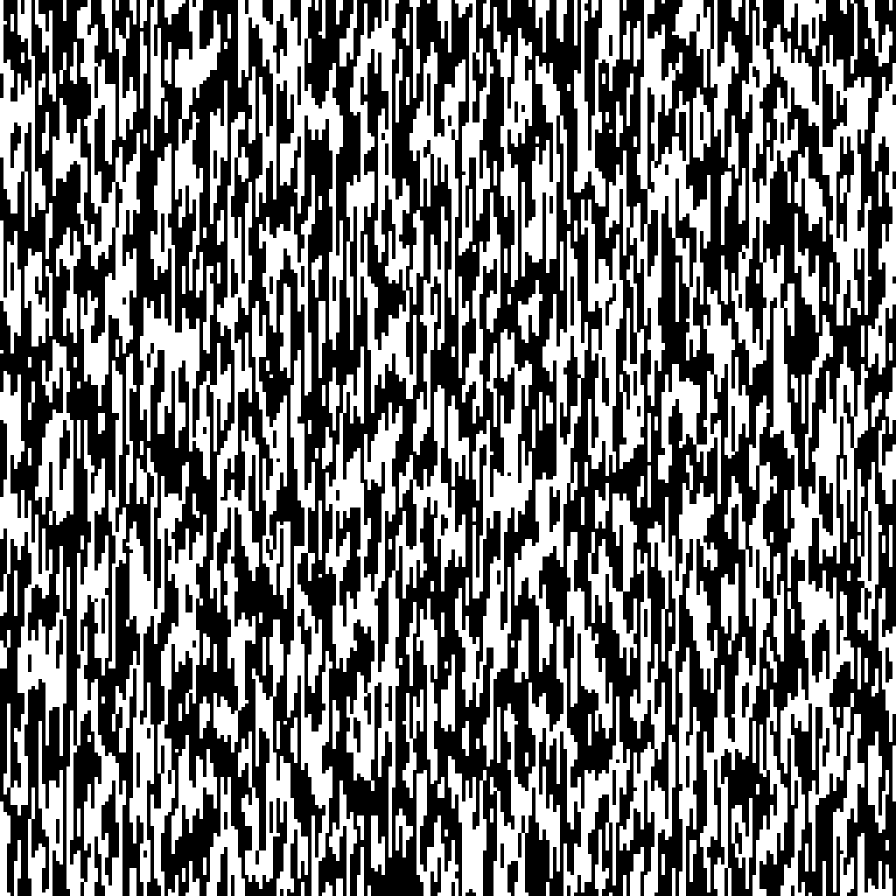
A Shadertoy shader for this texture:

```glsl
// Black and white vertical streaks, like coarse bark or a worn line screen.
// Three layers of upright-stretched gradient noise are summed on a grid of
// 256 square cells and cut at a threshold; subsamples smooth the cell edges.

const float CELLS = 256.0;

// Integer hash giving a unit gradient for each lattice point
vec2 gradientAt(ivec2 lattice, uint seed) {
    uvec2 q = uvec2(lattice + 4096);
    uint h = q.x * 1597334677u ^ q.y * 3812015801u ^ seed * 2654435769u;
    h = (h ^ (h >> 16)) * 2146121005u;
    h = (h ^ (h >> 15)) * 2221713035u;
    h ^= h >> 16;
    float angle = 6.2831853 * float(h & 65535u) / 65536.0;
    return vec2(cos(angle), sin(angle));
}

float gradientNoise(vec2 p, uint seed) {
    ivec2 i = ivec2(floor(p));
    vec2 f = fract(p);
    vec2 u = f * f * f * (f * (f * 6.0 - 15.0) + 10.0);
    float a = dot(gradientAt(i, seed), f);
    float b = dot(gradientAt(i + ivec2(1, 0), seed), f - vec2(1.0, 0.0));
    float c = dot(gradientAt(i + ivec2(0, 1), seed), f - vec2(0.0, 1.0));
    float d = dot(gradientAt(i + ivec2(1, 1), seed), f - vec2(1.0, 1.0));
    return mix(mix(a, b, u.x), mix(c, d, u.x), u.y);
}

// Noise stretched to the given size in cells; the shear staggers its rows
float streaks(vec2 cell, vec2 size, float shear, uint seed) {
    vec2 p = cell / size;
    p.y += shear * p.x;
    return gradientNoise(p, seed);
}

float whiteness(vec2 uv) {
    vec2 cell = floor(uv * CELLS) + 0.5;
    float hairlines = streaks(cell, vec2(1.0, 10.0), 0.37, 1u);
    float strands = streaks(cell, vec2(2.7, 13.0), -0.23, 2u);
    float clumps = streaks(cell, vec2(6.3, 17.0), 0.29, 3u);
    return step(0.04, 0.8 * hairlines + 0.85 * strands + 0.65 * clumps);
}

void mainImage(out vec4 fragColor, in vec2 fragCoord) {
    // Average a 2 by 2 grid of subsamples
    float white = 0.0;
    for (int k = 0; k < 4; k++) {
        vec2 offset = vec2(k & 1, k >> 1) * 0.5 - 0.25;
        white += 0.25 * whiteness((fragCoord + offset) / iResolution.y);
    }
    fragColor = vec4(vec3(white), 1.0);
}
```
